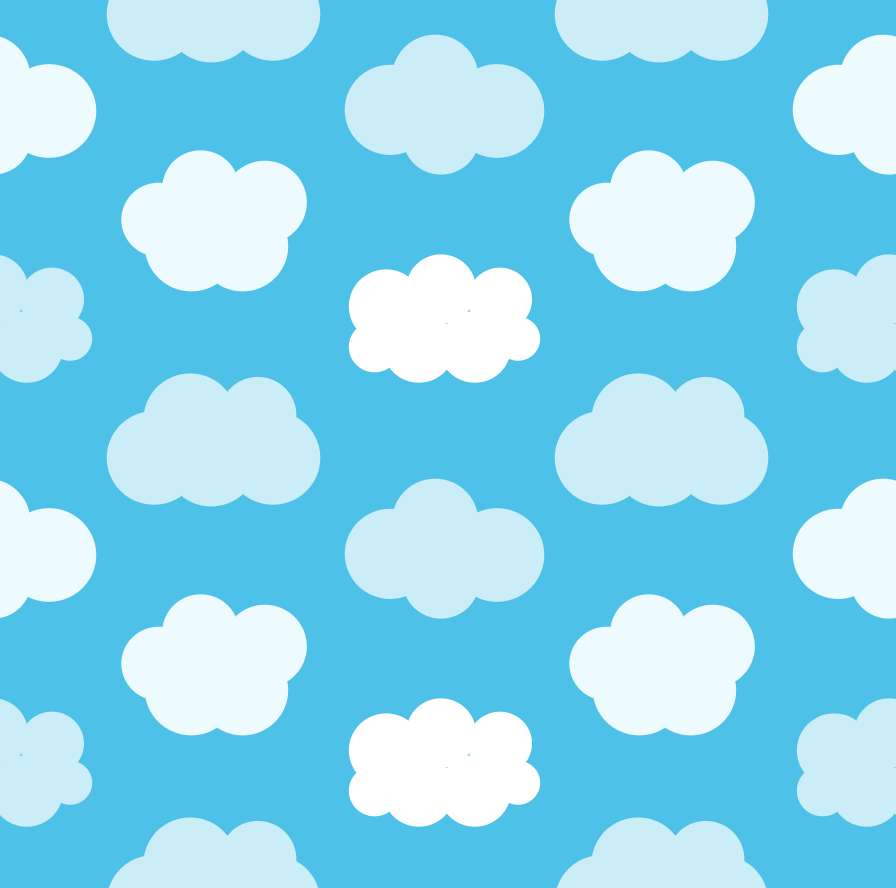
Reproduce this pattern procedurally as a WebGL 2 fragment shader.

```glsl
#version 300 es
precision highp float;

uniform vec2 u_resolution;
out vec4 fragColor;

// Layout: whole repeats per canvas side, each measured in grid units
const float REPEATS = 2.0;
const float GRID = 384.0;

// Colours
const vec3 SKY = vec3(0.306, 0.757, 0.910);
const vec3 PALE = vec3(0.796, 0.929, 0.969);
const vec3 BRIGHT = vec3(0.930, 0.980, 0.997);
const vec3 WHITE = vec3(1.0);

// Cloud centres inside one repeat
const vec2 WIDE_AT = vec2(183.0, 4.0);
const vec2 TILTED_AT = vec2(184.0, 193.0);
const vec2 ROUND_AT = vec2(381.0, 293.0);
const vec2 PUFFY_AT = vec2(381.0, 109.0);

// Puffs of each cloud: offset from its centre and radius (zero radius = unused)
const int PUFFS = 7;
const vec3 WIDE[PUFFS] = vec3[PUFFS](
    vec3(-51, -16, 40.5), vec3(-20, 17, 40), vec3(38, 21, 33),
    vec3(51, -16, 40.5), vec3(-2, -18, 40), vec3(0), vec3(0));
const vec3 TILTED[PUFFS] = vec3[PUFFS](
    vec3(-48, 1, 32), vec3(-12, 28, 33), vec3(43, 16, 36),
    vec3(24, -22, 39), vec3(-20, -21, 40), vec3(0), vec3(0));
const vec3 ROUND[PUFFS] = vec3[PUFFS](
    vec3(-46.5, -4, 39), vec3(-8, 24, 37), vec3(45, -5, 40.5),
    vec3(-3, -27, 33), vec3(0), vec3(0), vec3(0));
const vec3 PUFFY[PUFFS] = vec3[PUFFS](
    vec3(-50, 10, 32), vec3(-3, 25, 30), vec3(47.5, 16, 27.5),
    vec3(63, -18, 19), vec3(26, -25, 31), vec3(-22, -25, 31), vec3(-60, -25, 22));

// Distance to the union of a cloud's puffs
float cloudDistance(vec2 p, vec3 puffs[PUFFS]) {
    float d = GRID;
    for (int i = 0; i < PUFFS; i++) {
        d = min(d, length(p - puffs[i].xy) - puffs[i].z);
    }
    return d;
}

// Paints a repeated cloud whose colour alternates between columns
vec3 paintCloud(vec3 base, vec2 p, vec2 centre, vec3 puffs[PUFFS],
                vec3 evenColour, vec3 oddColour, float pixel) {
    vec2 q = p - centre;
    vec2 cell = floor(q / GRID + 0.5);
    float d = cloudDistance(q - cell * GRID, puffs);
    vec3 colour = mix(evenColour, oddColour, mod(cell.x, 2.0));
    return mix(base, colour, clamp(0.5 - d / pixel, 0.0, 1.0));
}

void main() {
    vec2 p = gl_FragCoord.xy / u_resolution * REPEATS * GRID;
    float pixel = REPEATS * GRID / min(u_resolution.x, u_resolution.y);

    vec3 colour = SKY;
    colour = paintCloud(colour, p, WIDE_AT, WIDE, PALE, PALE, pixel);
    colour = paintCloud(colour, p, TILTED_AT, TILTED, BRIGHT, BRIGHT, pixel);
    colour = paintCloud(colour, p, ROUND_AT, ROUND, PALE, BRIGHT, pixel);
    colour = paintCloud(colour, p, PUFFY_AT, PUFFY, WHITE, PALE, pixel);

    fragColor = vec4(colour, 1.0);
}
```
